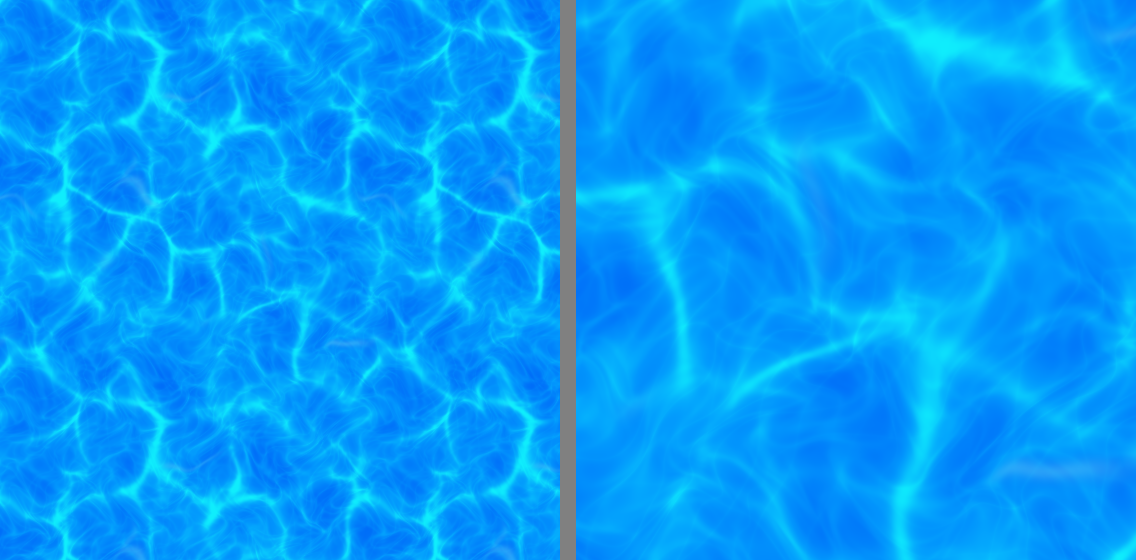
Left: the whole. Right: its middle third, enlarged.
Give the GLSL for this texture, as a WebGL 1 fragment shader.

```glsl
precision highp float;
// Sunlit pool water: a seamless tile of caustic veins over rippled blue.

uniform vec2 u_resolution;

const float TAU = 6.2831853;
const float REPEATS = 1.514;
const vec3 DEEP_BLUE = vec3(0.0, 0.41, 0.97);
const vec3 CLEAR_BLUE = vec3(0.01, 0.61, 0.99);
const vec3 BRIGHT_CYAN = vec3(0.06, 0.93, 0.99);
const vec3 PALE_FOAM = vec3(0.38, 0.78, 0.96);

vec2 hash2(vec2 p, float seed) {
  vec2 q = vec2(dot(p, vec2(127.1, 311.7)), dot(p, vec2(269.5, 183.3)));
  return fract(sin(q + seed * 17.3) * 43758.5);
}

// Distances to the three nearest cell centres; tiles over the unit square.
vec3 cellDistances(vec2 p, float cells, float seed) {
  vec2 grid = p * cells;
  vec2 home = floor(grid);
  vec3 near = vec3(8.0);
  for (int y = -1; y <= 1; y++) {
    for (int x = -1; x <= 1; x++) {
      vec2 cell = home + vec2(float(x), float(y));
      vec2 centre = cell + 0.1 + 0.8 * hash2(mod(cell, cells), seed);
      float d = length(centre - grid);
      if (d < near.x) near = vec3(d, near.xy);
      else if (d < near.y) near = vec3(near.x, d, near.y);
      else near.z = min(near.z, d);
    }
  }
  return near;
}

// Smooth periodic bend; whole-number frequencies keep the tile seamless.
vec2 bend(vec2 p, float freq, float amount, float phase) {
  vec2 a = TAU * freq * p.yx + vec2(phase, phase * 1.7);
  vec2 b = TAU * (freq + 1.0) * (p + p.yx * vec2(1.0, -1.0));
  return p + amount * (sin(a) + 0.5 * sin(b + phase * 2.3));
}

// Broad periodic variation, roughly -1 to 1.
float swell(vec2 p, float phase) {
  float s = sin(TAU * (p.x + 2.0 * p.y) + phase);
  s += sin(TAU * (3.0 * p.x - p.y) + phase * 2.1);
  s += sin(TAU * (2.0 * p.x + 3.0 * p.y) + phase * 3.7 + s);
  return s / 3.0;
}

float bell(float d, float width) {
  return exp(-d * d / (width * width));
}

// Thin curved filaments along the crests of a warped wave.
float filaments(vec2 p, vec2 freq, float phase) {
  float wave = TAU * dot(p, freq) + 3.0 * swell(p, phase);
  return pow(1.0 - abs(sin(wave)), 4.0);
}

// Bright veins with a soft halo and glowing junctions.
float causticNet(vec2 p, float cells, float seed, float width, float strength) {
  vec3 d = cellDistances(p, cells, seed);
  float edge = d.y - d.x;
  float core = bell(edge, width) * strength;
  float halo = bell(edge, width * 3.4);
  float junction = bell(d.z - d.x, width * 2.0);
  return 0.32 * core + 0.17 * halo + 0.22 * junction * strength;
}

void main() {
  vec2 p = gl_FragCoord.xy / u_resolution * REPEATS;
  vec2 warped = bend(bend(p, 2.0, 0.018, 0.6), 6.0, 0.006, 2.0);
  vec2 rippled = bend(bend(p, 3.0, 0.022, 3.1), 7.0, 0.008, 1.2);
  vec2 churned = bend(rippled, 11.0, 0.007, 4.4);

  // Main network, fading and widening from place to place
  float strength = smoothstep(-0.5, 0.6, swell(p, 1.3));
  float width = 0.095 + 0.045 * swell(p, 4.2);
  float light = 0.08 + causticNet(warped, 5.0, 3.0, width, strength);

  // Weaker nets seen through the first
  float fineStrength = smoothstep(-0.3, 0.7, swell(p, 5.4));
  light += 0.55 * causticNet(rippled, 7.0, 8.0, 0.10, fineStrength);
  light += 0.30 * causticNet(churned.yx, 12.0, 5.0, 0.13, 0.7);
  light += 0.16 * causticNet(churned, 23.0, 11.0, 0.18, 0.8);

  // Broad light patches
  light += 0.09 * swell(warped, 2.7);

  // Fine rippling streaks and mottling
  float streaks = filaments(churned, vec2(4.0, 5.0), 0.8);
  streaks += filaments(warped, vec2(-6.0, 3.0), 2.9);
  streaks += filaments(churned, vec2(9.0, -8.0), 5.1);
  light += 0.08 * streaks * (0.6 + 0.4 * swell(p, 6.1));
  light += 0.03 * swell(churned * 6.0, 1.9);
  light += 0.02 * swell(churned.yx * 15.0, 0.7);

  // Scattered soft glints
  float glint = bell(cellDistances(churned, 4.0, 21.0).x, 0.15);
  light += 0.25 * glint * smoothstep(0.0, 0.6, swell(p, 3.3));

  light = clamp(light, 0.0, 1.0);
  vec3 color = mix(DEEP_BLUE, CLEAR_BLUE, smoothstep(-0.06, 0.46, light));
  color = mix(color, BRIGHT_CYAN, smoothstep(0.32, 0.95, light));

  // Occasional pale surface reflections
  vec3 film = cellDistances(rippled, 3.0, 14.0);
  float foam = bell(film.y - film.x, 0.05) * smoothstep(0.2, 0.8, swell(p, 0.4));
  gl_FragColor = vec4(mix(color, PALE_FOAM, 0.4 * foam), 1.0);
}
```
